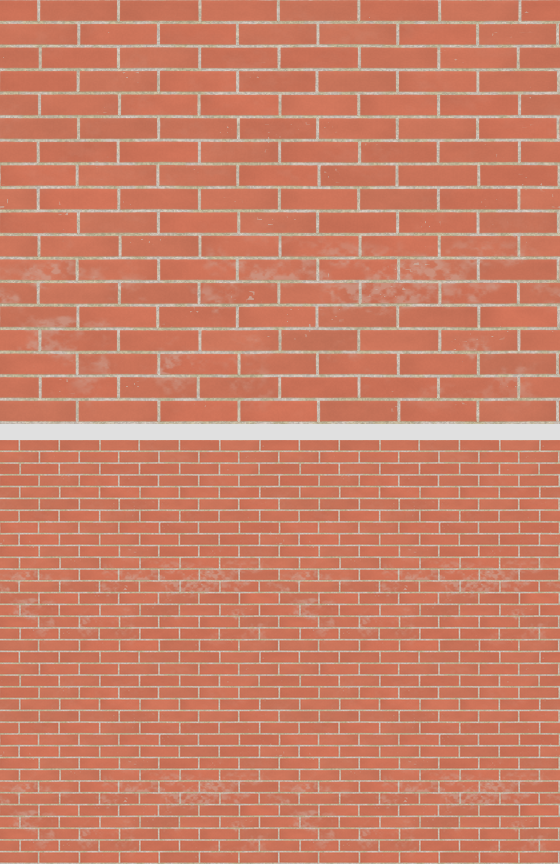
Top: one tile. Bottom: repeated 2 by 2.
This texture is drawn by a Shadertoy shader. Its source:

```glsl
#define COLS 7.0
#define ROWS 18.0
#define JOINT vec2(0.0068, 0.0074)
#define CORNER 0.002
#define JITTER 0.026
#define WOBBLE 0.0012
#define BRICK vec3(0.79, 0.45, 0.35)
#define BLOOM vec3(0.80, 0.64, 0.58)
#define PALE_MORTAR vec3(0.79, 0.75, 0.71)
#define SAND_MORTAR vec3(0.74, 0.70, 0.58)
#define JOINT_SHADOW vec3(0.64, 0.52, 0.39)

float hash(vec2 p) {
    return fract(sin(dot(p, vec2(127.1, 311.7))) * 43758.545);
}

// Value noise that wraps after freq cells across the canvas
float noise(vec2 uv, vec2 freq) {
    vec2 p = uv * freq, i = floor(p), f = p - i;
    f = f * f * (3.0 - 2.0 * f);
    vec2 a = mod(i, freq), b = mod(i + 1.0, freq);
    return mix(mix(hash(a), hash(vec2(b.x, a.y)), f.x),
               mix(hash(vec2(a.x, b.y)), hash(b), f.x), f.y);
}

float fbm(vec2 uv, vec2 freq) {
    float sum = 0.0, amp = 0.5;
    for (int k = 0; k < 4; k++) {
        sum += amp * noise(uv, freq);
        freq *= 2.0;
        amp *= 0.5;
    }
    return sum / 0.9375;
}

// Position of an upright joint, in brick lengths
float jointX(float id, float row) {
    return id + JITTER * (hash(vec2(mod(id, COLS), row + 31.0)) - 0.5);
}

void mainImage(out vec4 fragColor, in vec2 fragCoord) {
    vec2 uv = fragCoord / iResolution.xy;
    float pixel = 1.0 / iResolution.y;
    vec2 size = vec2(iResolution.x * pixel / COLS, 1.0 / ROWS);

    // Running bond with slightly uneven courses
    float sag = WOBBLE * (noise(uv, vec2(14.0, 9.0)) - 0.5);
    float y = (uv.y + sag) * ROWS - 0.05;
    float row = mod(floor(y), ROWS);
    float x = uv.x * COLS - (mod(row, 2.0) < 0.5 ? 0.975 : 0.49);
    float id = floor(x);
    if (x < jointX(id, row)) id -= 1.0;
    else if (x > jointX(id + 1.0, row)) id += 1.0;
    vec2 brickId = vec2(mod(id, COLS), row);
    vec2 local = vec2(x - jointX(id, row), fract(y));
    float span = jointX(id + 1.0, row) - jointX(id, row);

    // Distance to the brick edge, positive inside, with rounded corners
    vec2 inset = min(local, vec2(span, 1.0) - local) * size - 0.5 * JOINT;
    inset += WOBBLE * (fbm(uv, vec2(110.0, 84.0)) - 0.5);
    float edge = CORNER - length(max(CORNER - inset, 0.0));
    float soft = max(0.7 * pixel, 0.0007);
    float isBrick = smoothstep(-soft, soft, edge);

    // Fired clay: tone per brick, soft clouds and fine grain
    float tone = hash(brickId + 7.3), dull = hash(brickId + 19.1);
    float cloud = fbm(uv, vec2(22.0, 30.0));
    float grain = noise(uv, vec2(420.0, 318.0)) - 0.5;
    vec3 clay = BRICK * (1.0 + 0.05 * (tone - 0.5) + 0.07 * (cloud - 0.5) + 0.025 * grain);
    clay += vec3(-0.015, 0.012, 0.012) * (dull - 0.4);
    float endSide = dull < 0.5 ? local.x : span - local.x;
    clay *= 1.0 - 0.05 * tone * (1.0 - smoothstep(0.0, 0.35, endSide));
    clay *= 1.0 + 0.03 * smoothstep(0.75, 0.95, local.y);

    // Wear: lime bloom on the lower courses, rubbed edges and pale nicks
    float band = smoothstep(0.02, 0.15, uv.y) * (1.0 - smoothstep(0.36, 0.46, uv.y));
    float patches = smoothstep(0.48, 0.75, fbm(uv, vec2(13.0, 17.0)));
    float streaks = fbm(uv, vec2(70.0, 64.0));
    float bloom = (0.1 + 0.65 * band) * patches * smoothstep(0.3, 0.75, streaks);
    float rubbed = 0.22 * (1.0 - smoothstep(0.0, 0.003, min(inset.x, inset.y))) * streaks;
    float nicks = smoothstep(0.86, 0.96, noise(uv, vec2(150.0, 170.0)))
                * smoothstep(0.74, 0.9, noise(uv, vec2(17.0, 23.0)));
    clay = mix(clay, BLOOM, clamp(bloom + rubbed, 0.0, 0.6));
    clay = mix(clay, PALE_MORTAR, 0.6 * nicks);

    // Sandy mortar: paler in upright joints, shaded under each brick
    float flat_ = step(inset.y, inset.x);
    float sandy = smoothstep(0.3, 0.7, fbm(uv, vec2(40.0, 36.0)));
    vec3 mortar = mix(PALE_MORTAR, SAND_MORTAR, sandy * mix(0.45, 0.9, flat_));
    mortar *= 1.0 + 0.16 * grain + 0.1 * (noise(uv, vec2(230.0, 174.0)) - 0.5);
    float under = smoothstep(0.01, 0.07, local.y) * step(local.y, 0.5) * flat_;
    mortar = mix(mortar, JOINT_SHADOW, under * (0.25 + 0.6 * streaks));

    fragColor = vec4(mix(mortar, clay, isBrick), 1.0);
}
```
